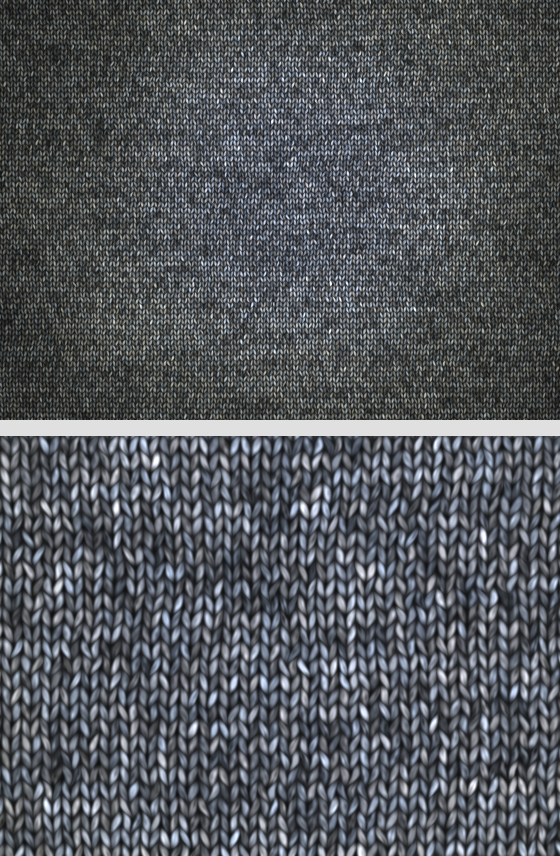
Top: the whole. Bottom: its middle third, enlarged.
Give the GLSL for this texture, as a Shadertoy shader.

```glsl
// Heathered charcoal stockinette knit: fine columns of V stitches under soft, uneven light.
#define STITCHES vec2(84.0, 80.0)  // repeats across and down
#define LEG_SLOPE 1.3              // rise of each V leg, in rows per column
#define LEG_RADIUS vec2(0.28, 0.62) // half width and half height of a leg
#define GAP_TONE 0.10              // brightness between the stitches
#define YARN_TONE 0.39             // mean brightness added by the yarn
#define HEATHER 0.34               // brightness variation between legs
#define FIBRE 0.26                 // brightness variation within a leg
#define WOBBLE 0.55                // drift of the columns and rows, in stitches
#define COOL_TINT vec3(0.94, 0.99, 1.09)
#define WARM_TINT vec3(0.98, 1.01, 0.98)
#define SAMPLES 3                  // supersampling grid per pixel side

float hash(vec2 p) {
    vec3 q = fract(vec3(p.xyx) * 0.1031);
    q += dot(q, q.yzx + 33.33);
    return fract((q.x + q.y) * q.z);
}

float noise(vec2 p) {
    vec2 cell = floor(p), f = fract(p);
    f = f * f * (3.0 - 2.0 * f);
    return mix(mix(hash(cell), hash(cell + vec2(1, 0)), f.x),
               mix(hash(cell + vec2(0, 1)), hash(cell + vec2(1, 1)), f.x), f.y);
}

// Broad light: bright middle, dark corners, faint clouds.
float lighting(vec2 uv, float centreDistance) {
    float falloff = mix(1.14, 0.60, smoothstep(0.2, 0.92, centreDistance));
    float clouds = noise(uv * vec2(5.0, 4.0) + 7.0) - 0.5;
    return falloff * (1.0 + 0.22 * clouds);
}

vec3 knit(vec2 uv) {
    // Slightly wavering stitch grid
    vec2 drift = vec2(noise(uv * 9.0 + 3.0), noise(uv * 8.0 + 41.0)) - 0.5;
    vec2 p = uv * STITCHES + WOBBLE * drift;
    p.x += 0.22 * (noise(p * vec2(0.7, 1.1) + 90.0) - 0.5);

    // Mirror each column into two legs that climb outward
    float column = floor(p.x);
    float across = fract(p.x) - 0.5;
    float side = step(0.0, across);
    float y = p.y - LEG_SLOPE * abs(across);
    vec2 legId = vec2(column * 2.0 + side, floor(y)) + 200.0;
    vec2 local = vec2(abs(across) - 0.25, fract(y) - 0.5);

    // Rounded leg with fibres running along it
    float yarn = 1.0 - smoothstep(0.3, 1.1, length(local / LEG_RADIUS));
    float fibres = noise(vec2(p.x * 6.0, y * 2.6) + 50.0) - 0.5;
    float heather = hash(legId) - 0.5;
    float rowStreak = noise(vec2(p.x * 0.22, floor(y) * 0.8) + 120.0) - 0.5;
    float tone = GAP_TONE + yarn * (YARN_TONE + HEATHER * heather + 0.16 * rowStreak);
    tone += FIBRE * fibres * (0.35 + yarn);

    // Occasional pale fleck of twisted fibre
    float fleck = step(0.93, hash(legId + 311.0));
    tone += 0.16 * fleck * yarn;

    // Cool centre, warmer edge, and a trace of coloured fibre
    float centreDistance = length((uv - vec2(0.53, 0.55)) * vec2(4.0 / 3.0, 1.0));
    vec3 tint = mix(COOL_TINT, WARM_TINT, smoothstep(0.1, 0.6, centreDistance));
    float hue = hash(legId + 77.0) - 0.5;
    tint += 0.09 * hue * vec3(1.0, 0.1, -1.0);
    return max(tone, 0.04) * lighting(uv, centreDistance) * tint;
}

void mainImage(out vec4 fragColor, in vec2 fragCoord) {
    // Average a small grid of samples for smooth edges
    vec3 sum = vec3(0.0);
    for (int j = 0; j < SAMPLES; j++) {
        for (int i = 0; i < SAMPLES; i++) {
            vec2 offset = (vec2(i, j) + 0.5) / float(SAMPLES) - 0.5;
            sum += knit((fragCoord + offset) / iResolution.xy);
        }
    }
    fragColor = vec4(clamp(sum / float(SAMPLES * SAMPLES), 0.0, 1.0), 1.0);
}
```
